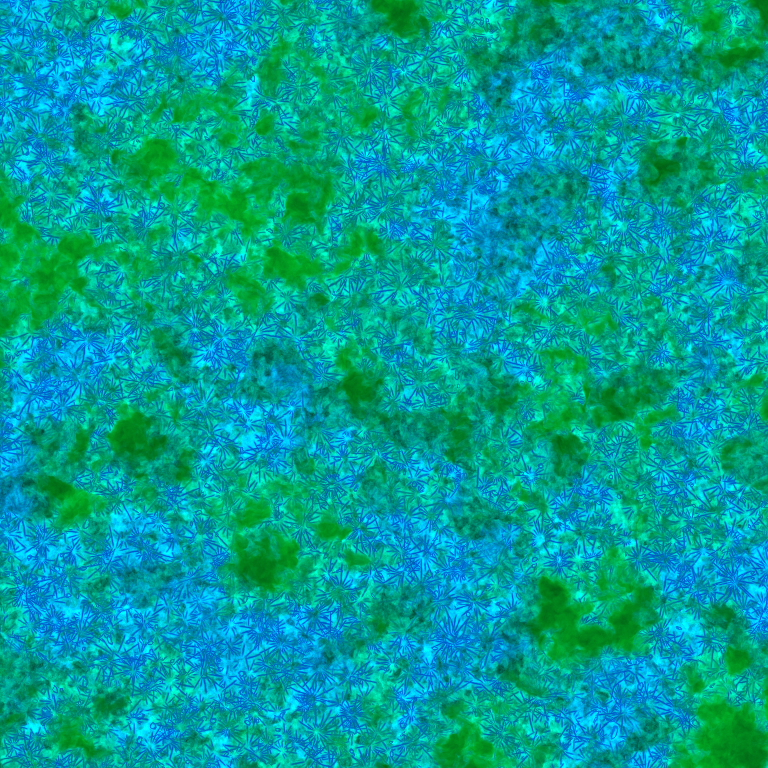
Write a WebGL 1 fragment shader that draws this texture.

```glsl
precision highp float;
uniform vec2 u_resolution;

vec3 hash3(vec2 p) {
  vec3 q = fract(p.xyx * vec3(0.1031, 0.1030, 0.0973));
  q += dot(q, q.yzx + 33.33);
  return fract((q.xxy + q.yzz) * q.zyx);
}

// Smooth cellular noise: random values blended around jittered points
float cellBlend(vec2 p) {
  vec2 cell = floor(p);
  float total = 0.0;
  float weights = 0.0001;
  for (int y = -1; y <= 1; y++) {
    for (int x = -1; x <= 1; x++) {
      vec2 id = cell + vec2(float(x), float(y));
      vec3 h = hash3(id);
      vec2 d = p - id - h.xy;
      float w = exp(-6.0 * dot(d, d));
      total += w * h.z;
      weights += w;
    }
  }
  return total / weights;
}

float layered(vec2 p) {
  float sum = 0.0;
  float amp = 0.53;
  for (int i = 0; i < 4; i++) {
    sum += amp * cellBlend(p);
    p = mat2(1.6, 1.2, -1.2, 1.6) * p + 17.3;
    amp *= 0.55;
  }
  return sum * 0.93;
}

// Radiating needles: x is the dark core, y the pale rim
vec2 needleBursts(vec2 p, float width) {
  vec2 cell = floor(p);
  vec2 ink = vec2(0.0);
  for (int y = -1; y <= 1; y++) {
    for (int x = -1; x <= 1; x++) {
      vec2 id = cell + vec2(float(x), float(y));
      vec3 h = hash3(id + 91.0);
      vec2 d = p - id - h.xy;
      float r = length(d);
      float count = 12.0 + 2.0 * floor(h.z * 5.0);
      float turn = atan(d.y, d.x + 0.00001) * count / 6.28319;
      float sector = floor(turn);
      vec3 n = hash3(id * 37.0 + sector * 3.0);
      float offset = (fract(turn) - 0.3 - 0.4 * n.x) * 6.28319 / count;
      float s = abs(r * sin(offset)) / width;
      float reach = 0.25 + 0.6 * n.y;
      float fade = smoothstep(0.06, 0.25, r) * (1.0 - smoothstep(reach - 0.12, reach, r));
      fade *= step(0.2, n.z);
      float rim = s - 1.9;
      ink = max(ink, fade * vec2(exp(-s * s), exp(-rim * rim)));
    }
  }
  return ink;
}

// Sparse small bubbles: x is the dark ring, y the pale core
vec2 bubbles(vec2 p) {
  vec3 h = hash3(floor(p) + 7.0);
  float r = length(fract(p) - 0.35 - 0.3 * h.xy);
  float radius = 0.12 + 0.16 * h.x;
  float ring = 1.0 - smoothstep(0.03, 0.13, abs(r - radius));
  float core = 1.0 - smoothstep(radius - 0.12, radius, r);
  return step(0.76, h.z) * vec2(ring, core);
}

void main() {
  vec2 uv = gl_FragCoord.xy / min(u_resolution.x, u_resolution.y);
  vec2 warp = vec2(layered(uv * 30.0 + 3.0), layered(uv * 30.0 + 60.0)) - 0.5;
  vec2 bent = uv + 0.025 * warp;

  float region = layered(uv * 7.0 + 0.12 * warp + 11.0);
  float grit = layered(bent * 42.0 + 29.0);
  float fine = layered(uv * 125.0 + warp);
  float blotch = smoothstep(0.62, 0.9, cellBlend(bent * 16.0 + 5.0));

  // Hue runs from mossy green through teal to blue
  float hue = 0.5 + 1.2 * (region - 0.5) + 0.75 * (grit - 0.5) - 0.12 * blotch;
  vec3 color = mix(vec3(0.0, 0.65, 0.14), vec3(0.0, 0.76, 0.60), smoothstep(0.06, 0.44, hue));
  color = mix(color, vec3(0.0, 0.70, 0.93), smoothstep(0.42, 0.86, hue));
  float crisp = smoothstep(0.16, 0.42, hue);

  // Soft dark blotches and mottled grain
  color *= 1.0 - 0.22 * blotch;
  color *= 1.0 + (0.3 + 0.8 * crisp) * (fine - 0.5) + 0.5 * (grit - 0.5);

  // Needles and bubbles fade out over moss and blotches
  vec2 straight = uv + 0.005 * warp;
  vec2 ink = needleBursts(straight * 22.0, 0.025);
  ink = max(ink, 0.85 * needleBursts(straight * 37.0 + 43.0, 0.042));
  ink = max(ink, 0.8 * bubbles(bent * 75.0));
  ink *= crisp * (1.0 - 0.7 * blotch) * smoothstep(0.3, 0.6, fine * 0.5 + grit * 0.5 + 0.06);
  color = mix(color, vec3(0.0, 0.88, 0.83), 0.5 * ink.y * (1.0 - ink.x));
  vec3 core = mix(vec3(0.0, 0.34, 0.46), vec3(0.0, 0.25, 0.74), smoothstep(0.3, 0.62, hue));
  color = mix(color, core, 0.8 * ink.x);

  gl_FragColor = vec4(clamp(color, 0.0, 1.0), 1.0);
}
```
